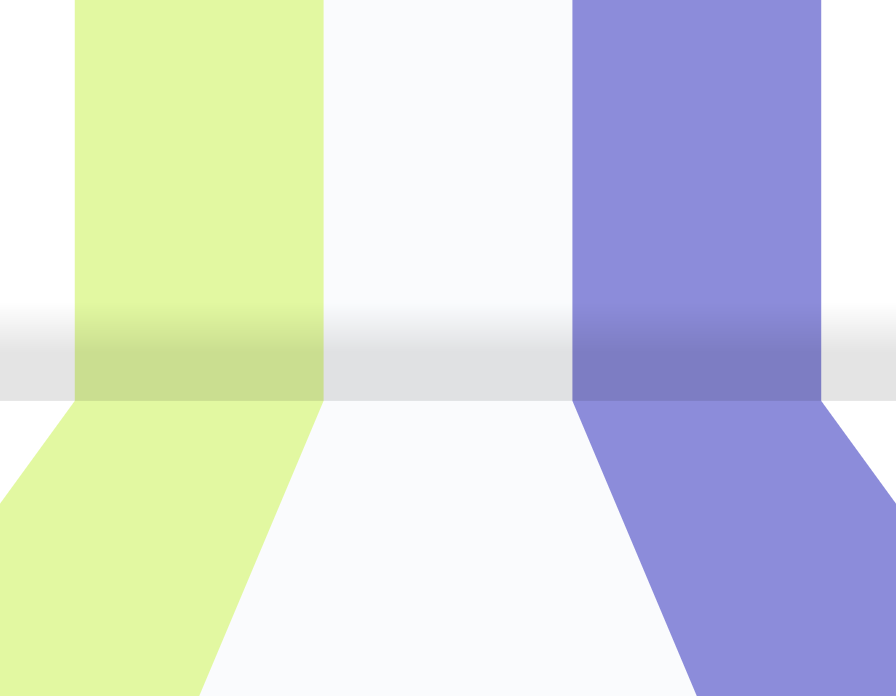
A WebGL 2 fragment shader for this background:

```glsl
#version 300 es
precision highp float;
// A studio backdrop: three flat vertical bands on a wall that fan out across the floor.
// Band edges are mirrored distances from the centre line, widened by floor depth;
// a soft shadow darkens the foot of the wall.

#define FLOOR_LINE 0.424      // height where wall meets floor
#define BAND_WIDTH 0.2777     // width of each wall band
#define INNER_SPREAD 0.1388   // inner edge shift at the front of the floor
#define OUTER_SPREAD 0.2396   // outer edge shift at the front of the floor
#define SHADOW_TOP 0.566      // where the shadow starts to show
#define SHADOW_FULL 0.494     // where it reaches full strength
#define SHADOW_STRENGTH 0.105

uniform vec2 u_resolution;
out vec4 fragColor;

const vec3 WHITE = vec3(1.0);
const vec3 PALE = vec3(0.980, 0.986, 0.994);
const vec3 LIME = vec3(0.886, 0.973, 0.631);
const vec3 VIOLET = vec3(0.549, 0.549, 0.855);

// Antialiased coverage of the region where the signed value is negative.
float coverage(float d) {
    float pixel = max(length(vec2(dFdx(d), dFdy(d))), 1e-6);
    return clamp(0.5 - d / pixel, 0.0, 1.0);
}

void main() {
    vec2 uv = gl_FragCoord.xy / u_resolution;
    float side = uv.x - 0.5;
    float depth = max(FLOOR_LINE - uv.y, 0.0) / FLOOR_LINE;

    // Bands: coloured strips either side of the pale centre
    float innerEdge = 0.5 * BAND_WIDTH + INNER_SPREAD * depth;
    float outerEdge = 1.5 * BAND_WIDTH + OUTER_SPREAD * depth;
    vec3 bandColor = side < 0.0 ? LIME : VIOLET;
    vec3 color = mix(WHITE, bandColor, coverage(abs(side) - outerEdge));
    color = mix(color, PALE, coverage(abs(side) - innerEdge));

    // Wall shadow: linear fade downwards, then flat, cut off at the floor
    float fade = clamp((SHADOW_TOP - uv.y) / (SHADOW_TOP - SHADOW_FULL), 0.0, 1.0);
    float wall = coverage(FLOOR_LINE - uv.y);
    color *= 1.0 - SHADOW_STRENGTH * fade * wall;

    fragColor = vec4(color, 1.0);
}
```
